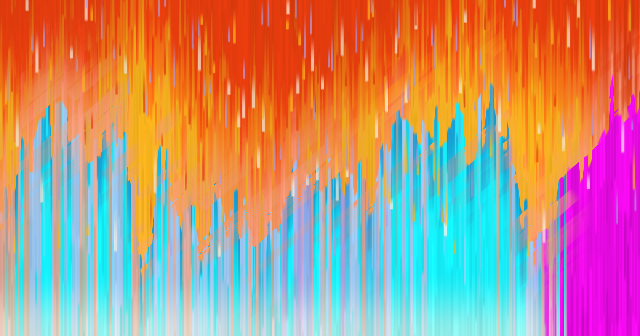
Give the GLSL for this background, as a WebGL 1 fragment shader.

```glsl
precision highp float;
// Glitch curtain: molten orange streaks dripping over cyan and magenta columns.
uniform vec2 u_resolution;

const vec3 RED = vec3(0.88, 0.23, 0.05);
const vec3 ORANGE = vec3(0.95, 0.46, 0.08);
const vec3 AMBER = vec3(0.98, 0.71, 0.11);
const vec3 SALMON = vec3(0.93, 0.62, 0.51);
const vec3 CYAN = vec3(0.08, 0.94, 0.98);
const vec3 SKY = vec3(0.59, 0.76, 0.92);
const vec3 BLUE = vec3(0.10, 0.53, 0.78);
const vec3 LAVENDER = vec3(0.68, 0.60, 0.88);
const vec3 MAGENTA = vec3(0.91, 0.04, 0.89);
const vec3 PALE = vec3(0.96, 0.94, 0.88);

float hash(vec2 p) {
  vec3 q = fract(p.xyx * vec3(0.1031, 0.1030, 0.0973));
  q += dot(q, q.yzx + 33.33);
  return fract((q.x + q.y) * q.z);
}

float bump(float x, float center, float width) {
  float d = (x - center) / width;
  return exp(-d * d);
}

float ramp(float value, float x, float start, float end, float target) {
  return mix(value, target, smoothstep(start, end, x));
}

// Random level per column, with softened sides.
float columns(float x, float count, float seed) {
  float i = floor(x * count);
  float side = smoothstep(0.6, 1.0, fract(x * count));
  return mix(hash(vec2(i, seed)), hash(vec2(i + 1.0, seed)), side);
}

// Signed random blocks, staggered vertically in every column.
float streaks(vec2 uv, vec2 cells, float seed) {
  float i = floor(uv.x * cells.x);
  float f = fract(uv.x * cells.x);
  float y = uv.y * cells.y + 9.0 * hash(vec2(i, seed));
  vec2 id = vec2(i, floor(y) + seed * 17.0);
  float level = mix(hash(id), hash(id + vec2(0.0, 1.0)), smoothstep(0.85, 1.0, fract(y)));
  return (level - 0.5) * smoothstep(0.0, 0.2, f) * smoothstep(1.0, 0.8, f);
}

// Broad height of the border between warm and cool halves.
float skyline(float x) {
  float h = ramp(0.42, x, 0.02, 0.06, 0.64);
  h = ramp(h, x, 0.185, 0.225, 0.31);
  h = ramp(h, x, 0.235, 0.25, 0.54);
  h = ramp(h, x, 0.262, 0.29, 0.36);
  h = ramp(h, x, 0.43, 0.49, 0.47);
  h = ramp(h, x, 0.57, 0.62, 0.62);
  h = ramp(h, x, 0.73, 0.765, 0.73);
  h = ramp(h, x, 0.775, 0.82, 0.37);
  return ramp(h, x, 0.855, 0.97, 0.74);
}

// Scattered slanted ribbons; p has square units.
float ribbons(vec2 p, float rows, float seed) {
  vec2 q = vec2(dot(p, vec2(0.75, 0.66)), dot(p, vec2(-0.66, 0.75)));
  float row = floor(q.y * rows);
  float f = fract(q.y * rows);
  float s = q.x * 2.4 + hash(vec2(row + 60.0, seed));
  float g = fract(s);
  float pick = hash(vec2(row + 60.0, floor(s) + seed * 11.0));
  float body = smoothstep(0.0, 0.08, f) * smoothstep(1.0, 0.92, f);
  return step(0.66, pick) * body * smoothstep(0.02, 0.06, g) * smoothstep(0.98, 0.9, g);
}

// Thin vertical sliver that tapers toward its lower tip.
float drip(vec2 uv, float count, float seed) {
  float i = floor(uv.x * count);
  float tip = mix(0.22, 0.98, hash(vec2(i, seed)));
  float size = mix(0.04, 0.16, hash(vec2(i, seed + 5.0)));
  float t = (uv.y - tip) / size;
  float d = abs(fract(uv.x * count) - 0.5);
  float shape = smoothstep(0.0, 0.08, t) * smoothstep(1.0, 0.3, t);
  return shape * smoothstep(0.42, 0.2, d) * step(0.6, hash(vec2(i, seed + 9.0)));
}

vec3 warmColor(vec2 uv, float h, float grain) {
  float yellow = bump(uv.x, 0.23, 0.055) + bump(uv.x, 0.73, 0.14);
  float heat = 1.1 * smoothstep(0.5, 1.08, uv.y) + 0.3 * bump(uv.x, 0.46, 0.14) + 0.2;
  heat += grain - 0.45 * yellow + 0.7 * smoothstep(0.9, 0.98, uv.x);
  vec3 color = mix(AMBER, ORANGE, smoothstep(0.0, 0.5, heat));
  color = mix(color, RED, smoothstep(0.45, 1.05, heat));
  float fade = smoothstep(0.3, 0.0, uv.y - h) * (1.0 - 0.75 * min(yellow, 1.0));
  return mix(color, SALMON, fade * clamp(0.5 + grain, 0.0, 0.85));
}

vec3 coolColor(vec2 uv, float h, float grain) {
  float clear = bump(uv.x, 0.71, 0.065);
  float tone = columns(uv.x, 170.0, 21.0) + 0.5 * grain;
  vec3 color = mix(CYAN, SKY, smoothstep(0.45, 0.75, tone - 0.4 * clear));
  color = mix(color, BLUE, 0.8 * smoothstep(0.28, 0.0, h - uv.y) * smoothstep(0.65, 0.25, tone));
  float violet = bump(uv.x, 0.5, 0.085) + 0.5 * bump(uv.x, 0.83, 0.03);
  color = mix(color, LAVENDER, violet * smoothstep(0.25, 0.7, columns(uv.x, 120.0, 23.0)));
  float rosy = columns(uv.x, 210.0, 25.0) + 0.4 * bump(uv.x, 0.0, 0.04) - 0.35 * clear;
  color = mix(color, SALMON, 0.8 * smoothstep(0.72, 0.9, rosy + 0.12 * uv.y));
  color = mix(color, PALE, 0.55 * smoothstep(0.2, 0.0, uv.y));
  float pink = smoothstep(0.855, 0.885, uv.x + 0.05 * (tone - 0.5));
  return mix(color, MAGENTA * (1.0 + 0.12 * grain), pink);
}

void main() {
  vec2 uv = gl_FragCoord.xy / u_resolution;
  vec2 p = vec2(uv.x * u_resolution.x / u_resolution.y, uv.y);
  float grain = 0.55 * streaks(uv, vec2(75.0, 3.0), 1.0) + 0.8 * streaks(uv, vec2(240.0, 5.0), 2.0);
  float base = skyline(uv.x);
  float ribbon = max(ribbons(p, 24.0, 3.0), 0.7 * ribbons(p, 43.0, 4.0));

  // Ragged border with slanted notches.
  float ragged = 0.10 * columns(uv.x, 48.0, 6.0) + 0.15 * columns(uv.x, 150.0, 7.0);
  float h = base + ragged - 0.125 - 0.05 * ribbon;
  vec3 color = mix(coolColor(uv, h, grain), warmColor(uv, h, grain), smoothstep(-0.008, 0.008, uv.y - h));

  // Translucent ribbons gather around the border.
  vec3 tint = mix(SALMON, AMBER, smoothstep(0.0, 0.15, uv.y - base) * smoothstep(0.5, 0.62, uv.x));
  color = mix(color, tint, 0.55 * ribbon * bump(uv.y, base, 0.17) * smoothstep(0.96, 0.88, uv.x));

  // Fine bright, golden and violet slivers.
  for (int k = 0; k < 4; k++) {
    float seed = 31.0 + 13.0 * float(k);
    vec3 sliver = k == 0 ? PALE : (k == 1 ? AMBER : (k == 2 ? RED : LAVENDER));
    float reach = k == 2 ? smoothstep(0.0, 0.1, uv.y - h) : 1.0;
    color = mix(color, sliver, 0.7 * reach * drip(uv, 130.0 + 27.0 * float(k), seed));
  }
  gl_FragColor = vec4(clamp(color * (1.0 + 0.12 * grain), 0.0, 1.0), 1.0);
}
```
